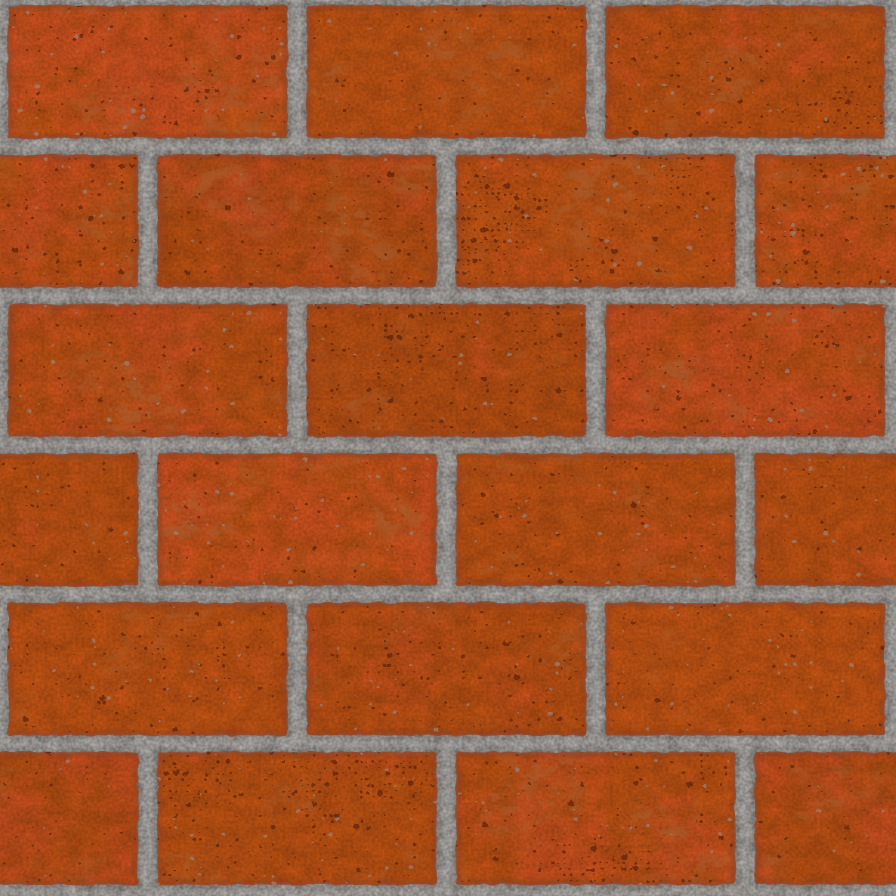
Write a WebGL 1 fragment shader that draws this texture.

```glsl
precision highp float;
// Running-bond wall of weathered orange bricks set in grainy grey mortar.
// Each brick is a ragged rounded box; wrapped gradient noise drives its tone,
// pale scuffs, pits and flecks, with strengths hashed from the brick's index.
uniform vec2 u_resolution;

#define COLUMNS 3.0
#define ROWS 6.0
#define BRICK_HALF vec2(0.936, 0.445)  // half size, in row heights
#define BRICK_SHIFT vec2(-0.011, 0.02) // offset within its cell
#define CORNER 0.02
#define RAGGED 0.016
#define RIM_WIDTH 0.06
#define SCUFFS 0.6
#define PITS 0.09
#define FLECKS 0.045
#define GRAIN 0.10

const vec3 CLAY = vec3(0.655, 0.282, 0.065);
const vec3 RED_CLAY = vec3(0.70, 0.275, 0.105);
const vec3 RIM = vec3(0.57, 0.25, 0.125);
const vec3 DUSTY_EDGE = vec3(0.55, 0.34, 0.26);
const vec3 SCUFF = vec3(0.66, 0.37, 0.18);
const vec3 PIT = vec3(0.36, 0.13, 0.03);
const vec3 FLECK = vec3(0.60, 0.50, 0.45);
const vec3 MORTAR_DARK = vec3(0.43, 0.42, 0.41);
const vec3 MORTAR_LIGHT = vec3(0.64, 0.63, 0.615);

vec2 hash2(vec2 p) {
  vec3 q = fract(p.xyx * vec3(0.1031, 0.1030, 0.0973));
  q += dot(q, q.yzx + 33.33);
  return fract((q.xx + q.yz) * q.zy);
}

float gradientDot(vec2 corner, vec2 offset, vec2 period) {
  float angle = 6.28318 * hash2(mod(corner, period) + 7.0).x;
  return dot(vec2(cos(angle), sin(angle)), offset);
}

// Gradient noise, about -1 to 1, repeating once per canvas
float noise(vec2 uv, vec2 period, vec2 seed) {
  vec2 p = uv * period + seed;
  vec2 i = floor(p), f = p - i, e = vec2(1.0, 0.0);
  vec2 w = f * f * f * (f * (f * 6.0 - 15.0) + 10.0);
  float low = mix(gradientDot(i, f, period), gradientDot(i + e, f - e, period), w.x);
  float high = mix(gradientDot(i + e.yx, f - e.yx, period),
                   gradientDot(i + 1.0, f - 1.0, period), w.x);
  return 1.4 * mix(low, high, w.y);
}

float fbm(vec2 uv, vec2 period, vec2 seed) {
  float sum = 0.0, amplitude = 0.6;
  for (int octave = 0; octave < 4; octave++) {
    sum += amplitude * noise(uv, period, seed);
    period *= 2.0;
    seed += 13.7;
    amplitude *= 0.55;
  }
  return sum;
}

// Scattered dots, one candidate per grid square
float specks(vec2 uv, float grid, float density, vec2 warp, float seed) {
  vec2 p = uv * grid + warp;
  vec2 square = mod(floor(p), grid) + seed;
  vec2 place = hash2(square), chance = hash2(square + 57.0);
  vec2 d = (fract(p) - 0.35 - 0.3 * place) * vec2(0.85, 1.1);
  float radius = mix(0.1, 0.28, chance.y * chance.y);
  float blur = 0.6 * grid / u_resolution.x;
  return step(chance.x, density) * (1.0 - smoothstep(radius - blur, radius + blur, length(d)));
}

vec3 brickColor(vec2 uv, vec2 id, float depth, float grain) {
  vec2 traits = hash2(id + 21.0), wear = hash2(id + 83.0);
  vec2 seed = floor(40.0 * hash2(id + 5.0));
  float cloud = fbm(uv, vec2(9.0), seed);
  float mottle = fbm(uv, vec2(40.0, 52.0), seed);

  // Clay tone
  float redness = smoothstep(-0.35, 0.6, cloud + 0.4 * mottle + traits.x - 0.6);
  vec3 color = mix(CLAY, RED_CLAY, redness) * (0.97 + 0.06 * traits.y);
  color *= 1.0 + 0.13 * mottle + GRAIN * grain;

  // Pale scuffs in ragged patches
  float area = smoothstep(0.0, 0.5, fbm(uv, vec2(8.0, 10.0), seed + 17.3) + 0.35 * wear.x - 0.1);
  float scrape = smoothstep(0.0, 0.25, fbm(uv, vec2(36.0, 60.0), seed + 3.1));
  color = mix(color, SCUFF, SCUFFS * area * (0.2 + 0.8 * scrape));

  // Darkened rim and dusty outline
  color = mix(color, RIM, 0.65 * (1.0 - smoothstep(0.0, RIM_WIDTH, depth + 0.02 * mottle)));
  color = mix(color, DUSTY_EDGE, 0.5 * (1.0 - smoothstep(0.0, 0.022, depth)));

  // Pits gather in clusters; flecks are sparse
  float cluster = smoothstep(0.1, 0.6, noise(uv, vec2(8.0), seed + 0.4));
  float density = PITS * (0.4 + wear.y) + 0.5 * cluster * wear.y * wear.y;
  vec2 warp = 0.18 * vec2(mottle, grain);
  float pits = max(specks(uv, 84.0, density * 0.6, warp, 11.0), specks(uv, 150.0, density, warp, 31.0));
  color = mix(color, PIT, 0.7 * pits);
  return mix(color, FLECK, 0.75 * specks(uv, 110.0, FLECKS * (0.4 + traits.y), warp, 71.0));
}

vec3 mortarColor(vec2 uv, float gap, float grain) {
  float stain = fbm(uv, vec2(42.0), vec2(4.0));
  float grit = noise(uv, vec2(150.0), vec2(0.3));
  float light = 0.38 + 0.35 * smoothstep(0.0, 0.055, gap + 0.02 * stain);
  light += 0.28 * stain + 0.28 * grit + 0.4 * grain;
  return mix(MORTAR_DARK, MORTAR_LIGHT, clamp(light, -0.15, 1.3));
}

void main() {
  vec2 uv = gl_FragCoord.xy / u_resolution;

  // Brick layout: even rows from the bottom move half a brick
  vec2 p = uv * vec2(2.0 * COLUMNS, ROWS) - BRICK_SHIFT;
  float row = floor(p.y);
  float column = p.x * 0.5 + 0.5 * (1.0 - mod(row, 2.0));
  vec2 id = mod(vec2(floor(column), row), vec2(COLUMNS, ROWS));
  vec2 local = vec2(2.0 * fract(column) - 1.0, fract(p.y) - 0.5);

  // Signed distance to the ragged outline
  vec2 q = abs(local) - BRICK_HALF + CORNER;
  float edge = length(max(q, 0.0)) + min(max(q.x, q.y), 0.0) - CORNER;
  edge += RAGGED * fbm(uv, vec2(56.0), vec2(9.0));

  float grain = noise(uv, vec2(290.0), vec2(0.6));
  float blur = 0.8 * ROWS / u_resolution.y;
  float mortar = smoothstep(-blur, blur, edge);
  vec3 color = mix(brickColor(uv, id, -edge, grain), mortarColor(uv, edge, grain), mortar);
  gl_FragColor = vec4(color, 1.0);
}
```
